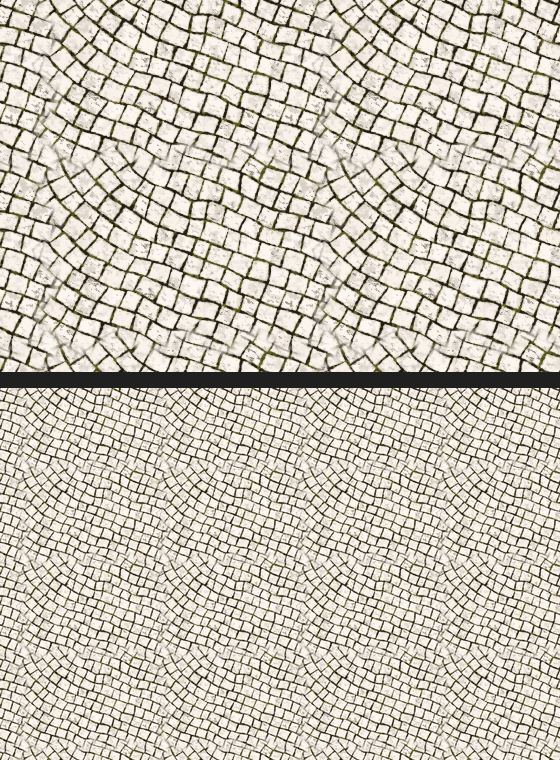
Top: one tile. Bottom: repeated 2 by 2.
This texture is drawn by a WebGL 2 fragment shader. Its source:

```glsl
#version 300 es
precision highp float;
uniform vec2 u_resolution;
out vec4 outColor;

#define REPEATS 2.0
#define TILE vec2(1.5, 1.0)
#define TILE_SHIFT vec2(0.104, 0.059)
#define FAN_CENTRE vec2(0.82, 1.332)
#define ROW_TILT 0.35
#define STONE_SIZE vec2(0.106, 0.100)
#define WIDTH_JITTER 0.36
#define STONE_TURN 0.2
#define JOINT 0.0052
#define WARP 0.035
#define SEAM_BLEND 0.1
#define STAIN 0.7

const vec3 LIMESTONE = vec3(0.99, 0.97, 0.945);
const vec3 BLUSH = vec3(0.97, 0.93, 0.89);
const vec3 GREY_STAIN = vec3(0.79, 0.75, 0.71);
const vec3 DARK_STAIN = vec3(0.45, 0.41, 0.36);
const vec3 SOIL = vec3(0.14, 0.12, 0.06);
const vec3 MOSS = vec3(0.35, 0.34, 0.12);

float hash(vec2 p) {
  return fract(sin(dot(p, vec2(127.1, 311.7))) * 43758.5453);
}

float noise(vec2 p) {
  vec2 i = floor(p), f = fract(p);
  f = f * f * (3.0 - 2.0 * f);
  return mix(mix(hash(i), hash(i + vec2(1, 0)), f.x),
             mix(hash(i + vec2(0, 1)), hash(i + vec2(1, 1)), f.x), f.y);
}

float fbm(vec2 p) {
  float sum = 0.0, gain = 0.5;
  for (int i = 0; i < 4; i++) {
    sum += gain * noise(p);
    p = p * 2.03 + 17.3;
    gain *= 0.5;
  }
  return sum / 0.9375;
}

mat2 turn(float a) {
  return mat2(cos(a), sin(a), -sin(a), cos(a));
}

float roundedBox(vec2 p, vec2 halfSize, float radius) {
  vec2 q = abs(p) - halfSize + radius;
  return length(max(q, 0.0)) + min(max(q.x, q.y), 0.0) - radius;
}

// Position of the joint before stone k in a row
float jointAt(float k, float row) {
  return k + WIDTH_JITTER * (hash(vec2(k, row)) - 0.5);
}

vec3 paving(vec2 p, float pixel) {
  // Rows are arcs left of the fan centre and straight lines right of it
  vec2 bent = p + WARP * (vec2(noise(p * 7.0), noise(p * 7.0 + 31.0)) - 0.5);
  vec2 d = turn(ROW_TILT) * (bent - FAN_CENTRE);
  float depth = d.x < 0.0 ? length(d) : -d.y;
  float row = floor(depth / STONE_SIZE.y);
  float middle = (row + 0.5) * STONE_SIZE.y;
  float along = d.x < 0.0 ? atan(d.x, -d.y) * middle : d.x;
  along = along / STONE_SIZE.x + hash(vec2(row, 5.0));

  // Stone within the row
  float k = floor(along);
  if (along < jointAt(k, row)) k -= 1.0;
  else if (along >= jointAt(k + 1.0, row)) k += 1.0;
  float start = jointAt(k, row), end = jointAt(k + 1.0, row);
  vec2 id = vec2(k, row);
  vec2 cell = 0.5 * STONE_SIZE * vec2(end - start, 1.0);
  vec2 local = vec2((along - 0.5 * (start + end)) * STONE_SIZE.x, depth - middle);

  // Slightly turned block with a chipped outline
  float angle = STONE_TURN * (hash(id + 3.7) - 0.5);
  float size = JOINT * (0.6 + 0.8 * hash(id + 8.1));
  float edge = roundedBox(turn(angle) * local, cell - size, 0.007);
  edge = max(edge, roundedBox(local, cell - 0.5 * JOINT, 0.005));
  edge += 0.010 * (fbm(p * 70.0) - 0.5);
  float soft = max(pixel * 0.8, 0.004);
  float face = 1.0 - smoothstep(-soft, soft, edge);

  // Stone face: tint, cloudy stains, fine dark pits and worn rims
  float dirt = hash(id + 12.4);
  vec3 stone = mix(LIMESTONE, BLUSH, 0.6 * hash(id + 21.9));
  float cloud = smoothstep(0.48, 0.74, fbm(p * 32.0 + 5.0 * id));
  stone = mix(stone, GREY_STAIN, STAIN * cloud * (0.3 + 0.7 * dirt));
  float pits = smoothstep(0.58, 0.8, fbm(turn(0.6) * p * vec2(48.0, 75.0) + 9.0));
  stone = mix(stone, DARK_STAIN, STAIN * pits * (0.3 + 0.9 * dirt * dirt));
  stone = mix(stone, GREY_STAIN, 0.4 * smoothstep(-0.011, 0.0, edge));

  // Soil in the joints with small tufts of moss
  float growth = smoothstep(0.45, 0.68, 0.4 * noise(p * 11.0 + 50.0) + 0.6 * noise(p * 60.0));
  vec3 joint = mix(SOIL, MOSS, growth) * (0.75 + 0.5 * noise(p * 120.0));
  return mix(joint, stone, face);
}

void main() {
  vec2 uv = gl_FragCoord.xy / u_resolution;
  vec2 p = fract(uv * REPEATS - TILE_SHIFT) * TILE;
  float pixel = REPEATS / u_resolution.y;

  // Wavy borders cross-fade into the next tile, so all noise wraps
  vec2 border = SEAM_BLEND * (0.5 + 0.5 * sin(6.28318 * vec2(3, 4) * p.yx / TILE.yx));
  vec2 own = smoothstep(border, border + SEAM_BLEND, p);
  vec3 energy = vec3(0.0);
  for (int i = 0; i < 4; i++) {
    vec2 next = vec2(i & 1, i >> 1);
    vec2 share = mix(own, 1.0 - own, next);
    float weight = share.x * share.y;
    if (weight > 0.0) {
      vec3 layer = paving(p + next * TILE, pixel);
      energy += weight * layer * layer;
    }
  }
  // The root of the mean square keeps faded joints pale
  outColor = vec4(sqrt(energy), 1.0);
}
```
